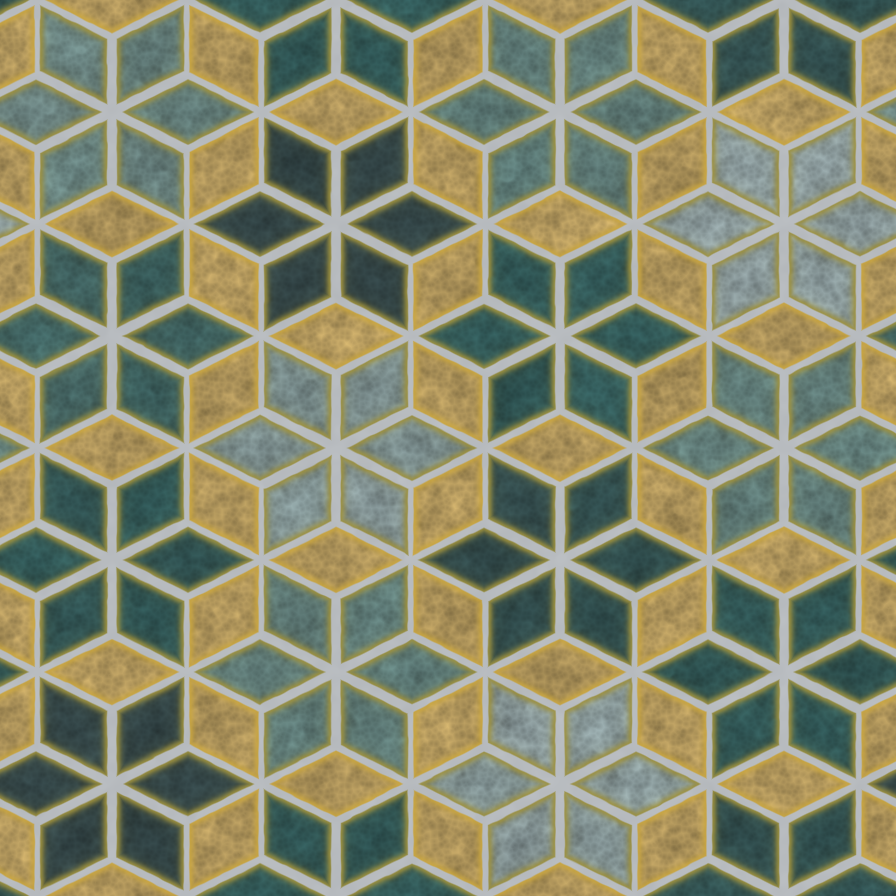
Give the GLSL for this pattern, as a Shadertoy shader.

```glsl
// Glazed rhombus tiles: six-petal stars in teal and grey between gold diamonds, with pale grout.
const float TAU = 6.2831853;

vec2 hash2(vec2 p) {
    vec3 h = fract(vec3(p.xyx) * vec3(0.1031, 0.1030, 0.0973));
    h += dot(h, h.yzx + 33.33);
    return fract((h.xx + h.yz) * h.zy);
}

// Cloudy glaze from layered sines with whole wave numbers, so it wraps
float mottle(vec2 uv) {
    float v = 0.0;
    for (int i = 0; i < 16; i++) {
        float a = float(i) * 2.4;
        vec2 wave = round((5.0 + 3.2 * float(i)) * vec2(cos(a), sin(a)));
        v += 0.3 * sin(TAU * dot(wave, uv) + a * a + 1.3 * v);
    }
    return v;
}

// Wrapping cellular noise: distance to the nearest scattered point
float cells(vec2 uv, float count) {
    vec2 p = uv * count, base = floor(p);
    float nearest = 2.0;
    for (int y = -1; y <= 1; y++)
        for (int x = -1; x <= 1; x++) {
            vec2 cell = base + vec2(x, y);
            nearest = min(nearest, length(cell + hash2(mod(cell, count)) - p));
        }
    return nearest;
}

// Dark slate, deep teal, sea grey, pale grey
vec3 petalColor(float tone) {
    vec3 c = mix(vec3(0.19, 0.26, 0.27), vec3(0.18, 0.33, 0.33), smoothstep(0.0, 0.33, tone));
    c = mix(c, vec3(0.37, 0.48, 0.47), smoothstep(0.33, 0.65, tone));
    return mix(c, vec3(0.53, 0.59, 0.60), smoothstep(0.65, 1.0, tone));
}

// Glaze tone of each star, column by column from the lower left
const float starTone[16] = float[16](
    0.00, 0.27, 0.45, 0.75,
    0.30, 0.60, 0.90, 0.03,
    0.93, 0.15, 0.32, 0.60,
    0.20, 0.33, 0.65, 1.00);

void mainImage(out vec4 fragColor, in vec2 fragCoord) {
    vec2 uv = fragCoord / iResolution.xy;
    vec2 p = uv * 12.0;
    float pixel = 12.0 / iResolution.y;

    // Nearest star: two staggered grids of hexagonal cells
    vec2 period = vec2(6.0, 3.0);
    vec2 q = mod(p + vec2(1.5, 0.0), period) - 0.5 * period;
    if (max(abs(q.y) / 1.5, (1.5 * abs(q.x) + abs(q.y)) / 3.0) > 1.0)
        q = mod(p + vec2(-1.5, 1.5), period) - 0.5 * period;
    vec2 star = p - q;
    vec2 side = vec2(q.x < 0.0 ? -1.0 : 1.0, q.y < 0.0 ? -1.0 : 1.0);
    vec2 a = abs(q);

    // Signed inset from the grout and centre of the tile in the folded quadrant
    const float slant = 1.118, spoke = 0.064, rim = 0.048, upright = 0.038;
    float up = (a.y - 0.5 * a.x) / slant;
    float down = (a.y + 0.5 * a.x - 1.0) / slant;
    float inset;
    vec2 centre;
    bool gold = false;
    if (up < 0.0 && down < 0.0) {
        inset = min(-up - spoke, -down - rim);
        centre = vec2(1.0, 0.0);
    } else if (a.x > 1.0) {
        gold = true;
        inset = min(0.5 - abs(a.x - 1.5) - upright,
                    (0.5 - abs(a.y + 0.5 * a.x - 1.5)) / slant - rim);
        centre = vec2(1.5, 0.75);
    } else if (up > 1.0 / slant) {
        gold = true;
        inset = up - 1.0 / slant - rim;
        centre = vec2(0.0, 1.5);
    } else {
        inset = min(min(a.x - spoke, 1.0 - a.x - upright),
                    min(up - spoke, 1.0 / slant - up - rim));
        centre = vec2(0.5, 0.75);
    }

    // Tile colour with small shifts from tile to tile
    vec2 shift = hash2(mod(round(4.0 * (star + side * centre)), 48.0)) - 0.5;
    int column = int(mod(star.x, 12.0) / 3.0);
    int row = int(mod(star.y + 0.5, 12.0) / 3.0);
    vec3 tile = gold ? vec3(0.67, 0.57, 0.35)
                     : petalColor(clamp(starTone[column * 4 + row] + 0.08 * shift.x, 0.0, 1.0));
    tile *= 1.0 + 0.08 * shift.y;

    // Cloudy glaze and fine specks
    float cloud = mottle(uv);
    tile *= 1.0 + 0.065 * cloud + 0.16 * (cells(uv, 150.0) - 0.45);

    // Yellow glaze pooled along the slightly uneven edges
    inset += 0.004 * cloud;
    float pool = max(inset, 0.0);
    vec3 amber = gold ? vec3(0.79, 0.65, 0.25) : vec3(0.62, 0.57, 0.24);
    tile = mix(tile, amber, 0.78 * exp(-260.0 * pool * pool) + 0.12 * exp(-8.0 * pool));

    vec3 grout = vec3(0.72, 0.735, 0.75) * (1.0 + 0.008 * cloud);
    fragColor = vec4(mix(grout, tile, smoothstep(-pixel, pixel, inset)), 1.0);
}
```
